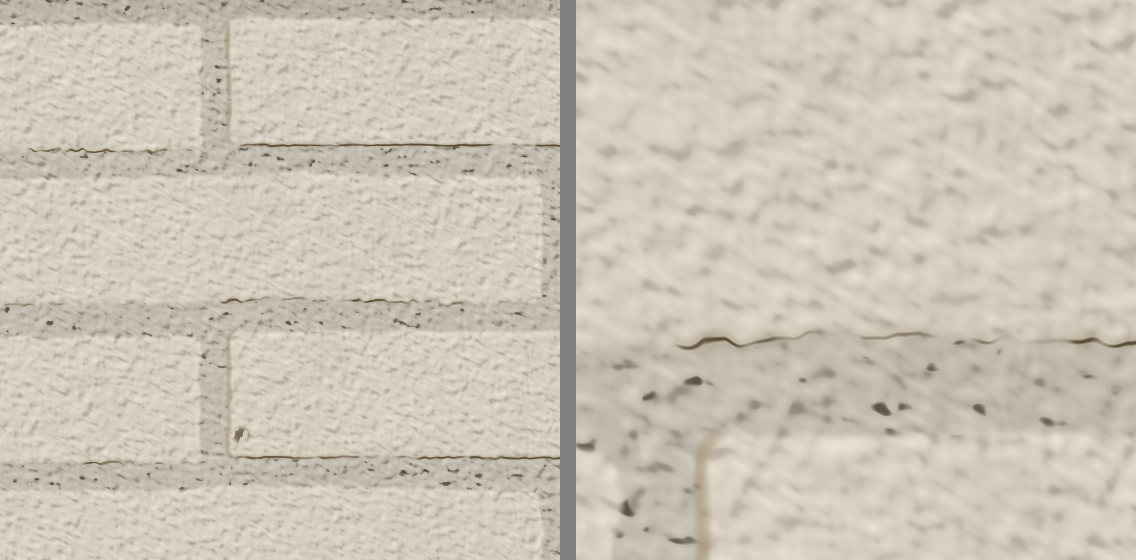
Left: the whole. Right: its middle third, enlarged.
Reproduce this texture procedurally as a Shadertoy shader.

```glsl
// Pale rough bricks in running bond with wide grey mortar joints.
// Each brick is a rounded box whose rim is worn by noise; an embossed,
// slanted grain gives the dents, and thin broken cracks run below the bricks.

const vec2 PITCH = vec2(1.216, 0.279);       // brick plus joint
const vec2 HALF_BRICK = vec2(0.583, 0.112);
const vec2 ORIGIN = vec2(0.383, 0.849);      // joint centre x, top row centre y
const float CORNER = 0.014;

const vec3 BRICK = vec3(0.833, 0.804, 0.750);
const vec3 MORTAR = vec3(0.752, 0.730, 0.682);
const vec3 PIT = vec3(0.42, 0.38, 0.31);
const vec3 CRACK = vec3(0.31, 0.25, 0.16);
const vec3 STAIN = vec3(0.62, 0.54, 0.41);

float hash(vec2 p) {
    vec3 q = fract(vec3(p.xyx) * 0.1031);
    q += dot(q, q.yzx + 33.33);
    return fract((q.x + q.y) * q.z);
}

float noise(vec2 p) {
    vec2 i = floor(p), f = fract(p);
    f = f * f * (3.0 - 2.0 * f);
    float low = mix(hash(i), hash(i + vec2(1, 0)), f.x);
    float high = mix(hash(i + vec2(0, 1)), hash(i + vec2(1, 1)), f.x);
    return mix(low, high, f.y);
}

// Height of the slanted grain, bent a little so that it never lines up
float grain(vec2 p) {
    p += 0.006 * vec2(noise(p * 45.0), noise(p * 45.0 + 60.0));
    vec2 q = mat2(0.85, 0.53, -0.53, 0.85) * p * 1.0;
    q *= vec2(78.0, 112.0);
    return 0.65 * noise(q + 40.0) + 0.35 * noise(q * 1.9 + 90.0);
}

// Light from the upper left turns the grain into relief
float emboss(vec2 p) {
    vec2 toLight = vec2(-0.0020, 0.0033);
    return grain(p - toLight) - grain(p + toLight);
}

float roundedBox(vec2 p, vec2 halfSize, float radius) {
    vec2 q = abs(p) - halfSize + radius;
    return length(max(q, 0.0)) + min(max(q.x, q.y), 0.0) - radius;
}

// Local position in xy, column and row in zw
vec4 brickCell(vec2 p) {
    float row = floor((ORIGIN.y - p.y) / PITCH.y + 0.5);
    float odd = mod(row, 2.0);
    float u = (p.x - ORIGIN.x) / PITCH.x - 0.5 * odd;
    float column = floor(u);
    vec2 local = vec2((u - column - 0.5) * PITCH.x, p.y - ORIGIN.y + row * PITCH.y);
    // Odd rows bow upward, even rows step up and down
    float bow = 0.010 * exp(-pow((local.x - 0.16) / 0.17, 2.0));
    float stepUp = 0.0050 * (1.0 - 2.0 * mod(column, 2.0));
    local.y -= mix(stepUp, bow, odd);
    return vec4(local, column, row);
}

vec3 mortarColor(vec2 p, float relief) {
    float patches = noise(p * vec2(9.0, 14.0) + 7.0);
    vec3 color = MORTAR + 0.02 * (patches - 0.5) + 0.15 * relief;
    color -= 0.035 * smoothstep(0.92, 1.0, p.y);
    float pits = smoothstep(0.12, 0.52, -relief + 0.12 * (patches - 0.5));
    float holes = smoothstep(0.70, 0.88, noise(p * vec2(75.0, 125.0) + 3.0));
    color = mix(color, PIT, 0.42 * pits);
    return mix(color, PIT * 0.6, 0.7 * holes * smoothstep(0.05, 0.30, -relief));
}

vec3 brickColor(vec2 p, vec2 id, float relief) {
    float tint = hash(id + 17.0) - 0.5;
    float blotch = noise(p * 7.0 + 21.0) - 0.5;
    vec3 color = BRICK + vec3(0.006, 0.0, -0.008) * (tint + blotch);
    color += 0.012 * blotch + 0.025 * (noise(p * 42.0) - 0.5) + 0.12 * relief;
    float dents = smoothstep(0.08, 0.50, -relief);
    return mix(color, PIT, 0.19 * dents);
}

void mainImage(out vec4 fragColor, in vec2 fragCoord) {
    vec2 p = fragCoord / iResolution.y;
    float pixel = 1.0 / iResolution.y;
    vec4 cell = brickCell(p);
    vec2 local = cell.xy, id = cell.zw;
    float relief = emboss(p);
    float raised = (1.0 - mod(id.y, 2.0)) * (1.0 - mod(id.x, 2.0));

    // Worn outline, straighter on the raised bricks
    float wear = 0.004 * (noise(p * 24.0) - 0.5);
    wear += mix(0.008, 0.003, raised) * (noise(p * vec2(95.0, 60.0)) - 0.5);
    float d = roundedBox(local, HALF_BRICK, CORNER) + wear;
    float inside = 1.0 - smoothstep(-0.003 - pixel, 0.003 + pixel, d);

    // Faces, with a pale rim along the top and right
    vec3 brick = brickColor(p, id, relief);
    float rim = smoothstep(-0.016, -0.003, d);
    float litSide = max(smoothstep(0.08, 0.10, local.y), smoothstep(0.56, 0.57, local.x));
    brick += 0.025 * rim * litSide;
    vec3 color = mix(mortarColor(p, relief), brick, inside);

    // Brown stain on the left ends
    float leftEnd = 1.0 - smoothstep(-0.577, -0.568, local.x);
    float stain = leftEnd * (1.0 - smoothstep(0.001, 0.007, abs(d)));
    color = mix(color, STAIN, 0.65 * stain * (0.35 + 0.65 * noise(p * 50.0)));

    // Thin crack below each brick: crumbled, but nearly whole on raised ones
    float gaps = 0.7 * noise(vec2(p.x * 12.0, id.y * 5.3)) + 0.6 * noise(p * vec2(85.0, 30.0));
    float strength = smoothstep(0.50, 1.05, gaps + 0.30 * raised);
    float below = 1.0 - smoothstep(-0.107, -0.100, local.y);
    below *= 1.0 - smoothstep(0.555, 0.575, abs(local.x));
    float crack = 1.0 - smoothstep(0.0002, 0.0012 + pixel, abs(d - 0.001));
    float halo = 1.0 - smoothstep(0.001, 0.008, abs(d));
    color = mix(color, STAIN, 0.32 * halo * below * (0.25 + 0.75 * strength));
    color = mix(color, CRACK, 0.9 * crack * below * strength);

    // Chipped lower corner on an occasional raised brick
    float chipped = raised * step(1.5, mod(id.y, 4.0));
    float chip = 1.0 - smoothstep(0.006, 0.020, length(local - vec2(-0.561, -0.073)));
    chip *= smoothstep(0.42, 0.62, noise(p * vec2(130.0, 80.0) + 5.0));
    color = mix(color, CRACK, 0.7 * chip * chipped);

    fragColor = vec4(clamp(color, 0.0, 1.0), 1.0);
}
```
